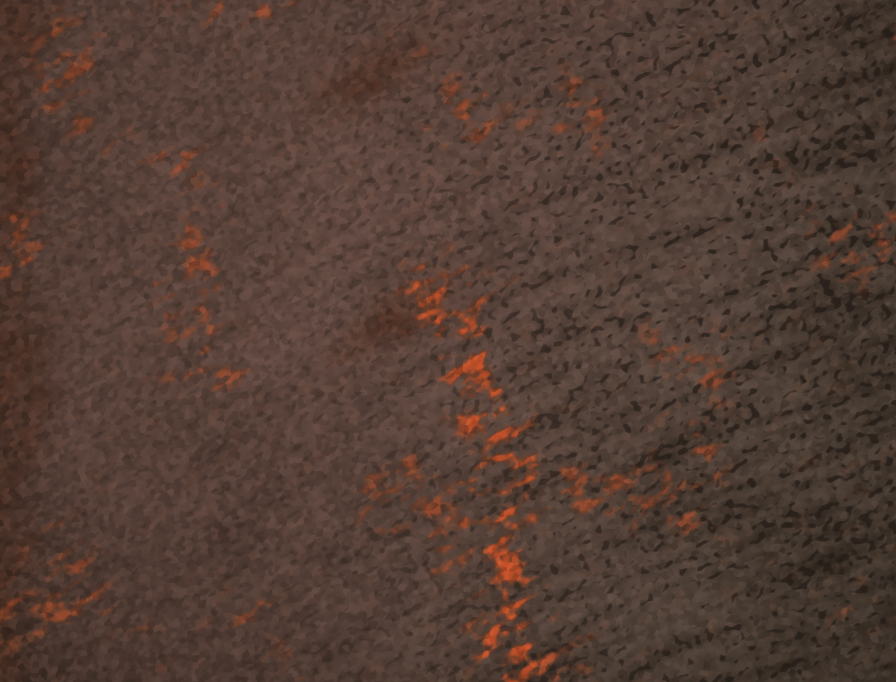
This texture is drawn by a WebGL 1 fragment shader. Its source:

```glsl
precision highp float;
// Weathered brown-grey stone with a ragged vein of glowing rust.
// Soft cellular grain, curved ridges and pits of gradient noise are
// layered over broad shading; thresholded streaks become the rust.

uniform vec2 u_resolution;

// Colours
const vec3 STONE_DARK = vec3(0.215, 0.166, 0.138);
const vec3 STONE_PALE = vec3(0.385, 0.304, 0.273);
const vec3 PIT_COLOR = vec3(0.135, 0.106, 0.088);
const vec3 STAIN_COLOR = vec3(0.300, 0.175, 0.125);
const vec3 RUST_COLOR = vec3(0.450, 0.245, 0.160);
const vec3 EMBER_COLOR = vec3(0.760, 0.310, 0.155);
const vec3 WARM_TINT = vec3(1.03, 0.98, 0.97);
const vec3 COOL_TINT = vec3(0.95, 1.00, 0.97);

// Sizes are frequencies per canvas height, along and across the flow
const vec2 GRAIN_FREQ = vec2(108.0, 128.0);
const vec2 RIDGE_FREQ = vec2(4.5, 40.0);
const vec2 PIT_FREQ = vec2(70.0, 100.0);
const vec2 STREAK_FREQ = vec2(20.0, 42.0);
const float FLOW_ANGLE = 0.55;
const float GRAIN_CONTRAST = 0.46;
const float GRAIN_SOFTNESS = 13.0;
const float RIDGE_CONTRAST = 0.60;
const vec2 LIGHT_CENTER = vec2(0.58, 0.64);
const float LIGHT_FALLOFF = 0.82;
const float BASE_TONE = 0.85;
const float VEIN_WIDTH = 0.045;
const float VEIN_HEAT = 0.62;
const float SCATTER_HEAT = 0.34;

vec2 hash2(vec2 p) {
  vec3 q = fract(vec3(p.xyx) * vec3(0.1031, 0.1030, 0.0973));
  q += dot(q, q.yzx + 33.33);
  return fract((q.xx + q.yz) * q.zy);
}

float gradientDot(vec2 cell, vec2 offset) {
  float angle = 6.2832 * hash2(cell).x;
  return dot(vec2(cos(angle), sin(angle)), offset);
}

float gradientNoise(vec2 p) {
  vec2 i = floor(p);
  vec2 f = p - i;
  vec2 w = f * f * f * (f * (f * 6.0 - 15.0) + 10.0);
  vec2 e = vec2(1.0, 0.0);
  float low = mix(gradientDot(i, f), gradientDot(i + e, f - e), w.x);
  float high = mix(gradientDot(i + e.yx, f - e.yx), gradientDot(i + 1.0, f - 1.0), w.x);
  return 1.4 * mix(low, high, w.y);
}

// Random tone per cell, blended softly across the borders
float grain(vec2 p) {
  vec2 i = floor(p);
  float sum = 0.0;
  float total = 0.0;
  for (int y = -1; y <= 1; y++) {
    for (int x = -1; x <= 1; x++) {
      vec2 cell = i + vec2(float(x), float(y));
      vec2 away = cell + hash2(cell) - p;
      float weight = exp(-GRAIN_SOFTNESS * dot(away, away));
      sum += weight * hash2(cell + 71.0).y;
      total += weight;
    }
  }
  return sum / total - 0.5;
}

vec2 tilt(vec2 p) {
  float c = cos(FLOW_ANGLE);
  float s = sin(FLOW_ANGLE);
  return vec2(c * p.x + s * p.y, c * p.y - s * p.x);
}

// Soft blob stretched along the flow
float stain(vec2 p, vec2 center, vec2 size) {
  vec2 d = tilt(p - center) / size;
  return exp(-dot(d, d));
}

void main() {
  vec2 p = gl_FragCoord.xy / u_resolution.y;
  vec2 tilted = tilt(p) + 5.0;
  // Ridge lines rise to the right and flatten on the way
  vec2 flow = vec2(p.x, p.y - p.x * (0.75 - 0.17 * p.x));
  flow.y += 0.008 * gradientNoise(p * 7.0) + 0.003 * gradientNoise(p * 34.0);

  // Broad shading and grain
  vec2 fromLight = p - LIGHT_CENTER;
  float leftEdge = 1.0 - smoothstep(0.0, 0.11, p.x + 0.06 * gradientNoise(p * 6.0));
  float tone = BASE_TONE - LIGHT_FALLOFF * dot(fromLight, fromLight);
  tone += 0.14 * gradientNoise(p * 5.0 + 9.0) - 0.2 * leftEdge;
  float speckle = grain(tilted * GRAIN_FREQ) + 0.3 * gradientNoise(tilted * 55.0);
  tone += GRAIN_CONTRAST * speckle;

  // Ridges and the pits along them, strongest towards the lower right
  float rough = smoothstep(-0.1, 0.9, p.x - 0.6 * p.y);
  float ridge = gradientNoise(flow * RIDGE_FREQ) + 0.4 * gradientNoise(flow * RIDGE_FREQ * 2.1);
  tone += RIDGE_CONTRAST * mix(0.15, 0.6, rough) * min(ridge, 0.25);
  float pits = gradientNoise(tilted * PIT_FREQ) - mix(0.15, 0.5, rough) * ridge;
  float pitMask = smoothstep(0.22, 0.62, pits) * mix(0.2, 0.75, smoothstep(0.3, 1.2, p.x));

  vec3 color = mix(STONE_DARK, STONE_PALE, clamp(tone, -0.35, 1.15));
  color *= mix(WARM_TINT, COOL_TINT, smoothstep(0.2, 1.2, p.x - 0.4 * p.y));
  color = mix(color, PIT_COLOR, pitMask);

  // Dark brown stains
  float streak = gradientNoise(tilted * STREAK_FREQ) + 0.5 * gradientNoise(tilted * STREAK_FREQ * 2.1);
  streak += 0.3 * gradientNoise(tilted * 95.0);
  float stains = stain(p, vec2(0.58, 0.53), vec2(0.085, 0.032));
  stains += 0.8 * stain(p, vec2(0.55, 0.89), vec2(0.10, 0.035)) + 0.6 * leftEdge;
  color = mix(color, STAIN_COLOR * (1.0 + 0.4 * speckle), clamp(stains * (0.75 + 0.4 * streak), 0.0, 0.8));

  // Rust vein down the middle and faint loose patches elsewhere
  float veinX = 0.745 - 0.09 * smoothstep(0.28, 0.60, p.y) + 0.02 * gradientNoise(p * 9.0);
  float veinOffset = (p.x - veinX) / VEIN_WIDTH;
  float vein = exp(-veinOffset * veinOffset) * (1.0 - smoothstep(0.57, 0.66, p.y));
  vein *= 0.9 + 0.4 * gradientNoise(vec2(3.0, p.y * 9.0));
  float scatter = smoothstep(0.10, 0.55, gradientNoise(p * 5.5 + 23.0));
  float heat = max(VEIN_HEAT * vein, SCATTER_HEAT * scatter) + streak + 0.2 * speckle;
  float shade = 1.0 + 0.3 * speckle;
  float rustCover = clamp(0.12 + 0.5 * scatter + vein, 0.0, 0.75);
  float emberCover = clamp(0.35 * scatter + 1.2 * vein, 0.0, 0.85);
  color = mix(color, RUST_COLOR * shade, rustCover * smoothstep(0.25, 0.80, heat));
  color = mix(color, EMBER_COLOR * shade, emberCover * smoothstep(0.62, 1.10, heat));

  gl_FragColor = vec4(color, 1.0);
}
```
